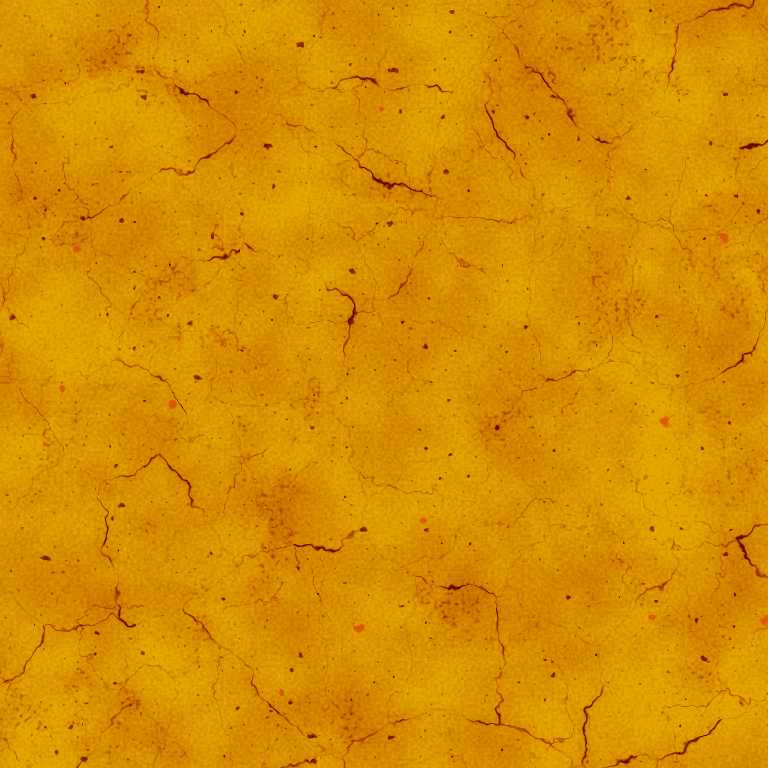
Write a three.js fragment shader that draws this texture.

```glsl
// Weathered ochre plaster: mottled golden ground with rust cracks, stains and specks.
varying vec2 vUv;

const vec3 GOLD  = vec3(0.89, 0.66, 0.0);
const vec3 OCHRE = vec3(0.77, 0.41, 0.0);
const vec3 RUST  = vec3(0.62, 0.22, 0.0);
const vec3 UMBER = vec3(0.36, 0.05, 0.0);
const vec3 RED   = vec3(0.85, 0.29, 0.04);

const float BASE_TONE     = 0.34;   // 0 gold, 1 ochre, 2 rust, 3 umber
const float MOTTLE_SCALE  = 6.5;
const float MOTTLE_AMOUNT = 0.50;
const float GRAIN_SCALE   = 230.0;
const float GRAIN_AMOUNT  = 0.42;
const float STAIN_SCALE   = 7.0;
const float STAIN_AMOUNT  = 0.85;
const float CRACK_CELLS   = 6.0;
const float HAIR_CELLS    = 10.0;
const float CRACK_WIDTH   = 0.0024;
const float HAIR_WIDTH    = 0.0017;
const float CRACK_WARP    = 0.025;
const float SPECK_CELLS   = 30.0;
const float FLECK_CELLS   = 8.0;

vec2 hash2(vec2 p) {
  vec3 q = fract(p.xyx * vec3(0.1031, 0.1030, 0.0973));
  q += dot(q, q.yzx + 33.33);
  return fract((q.xx + q.yz) * q.zy);
}

vec2 gradient(vec2 cell) {
  float angle = 6.2832 * hash2(cell).x;
  return vec2(cos(angle), sin(angle));
}

// Gradient noise, about -0.7 to 0.7
float noise(vec2 p) {
  vec2 i = floor(p), f = fract(p);
  vec2 u = f * f * f * (f * (f * 6.0 - 15.0) + 10.0);
  vec2 e = vec2(1.0, 0.0);
  float low  = mix(dot(gradient(i), f), dot(gradient(i + e), f - e), u.x);
  float high = mix(dot(gradient(i + e.yx), f - e.yx), dot(gradient(i + 1.0), f - 1.0), u.x);
  return mix(low, high, u.y);
}

float fbm(vec2 p) {
  float sum = 0.0, amp = 1.0;
  for (int i = 0; i < 5; i++) {
    sum += amp * noise(p);
    p = mat2(1.6, 1.2, -1.2, 1.6) * p + 17.3;
    amp *= 0.6;
  }
  return sum;
}

// Nearest Voronoi border: x = distance in canvas units, y = random value of that border
vec2 voronoiBorder(vec2 p, float cells) {
  p *= cells;
  vec2 home = floor(p), a = vec2(0.0), b = vec2(0.0), idA = home, idB = home;
  float nearA = 100.0, nearB = 100.0;
  for (int y = -2; y <= 2; y++)
  for (int x = -2; x <= 2; x++) {
    vec2 id = home + vec2(float(x), float(y));
    vec2 site = id + hash2(id + 71.0) - p;
    float d = dot(site, site);
    if (d < nearA) {
      nearB = nearA; b = a; idB = idA;
      nearA = d; a = site; idA = id;
    } else if (d < nearB) {
      nearB = d; b = site; idB = id;
    }
  }
  float border = (nearB - nearA) / (2.0 * max(length(b - a), 0.001));
  return vec2(border / cells, hash2(idA + idB + 133.0).y);
}

// Scattered irregular dots, at most one per cell
float dots(vec2 p, float cells, float chance, float smallest, float largest) {
  vec2 cell = floor(p * cells);
  vec2 place = hash2(cell + 211.0), kind = hash2(cell + 457.0);
  vec2 offset = (fract(p * cells) - mix(vec2(0.2), vec2(0.8), place)) / cells;
  offset.x *= mix(0.6, 1.5, place.y);
  float radius = mix(smallest, largest, kind.y * kind.y);
  float d = length(offset) + radius * 0.9 * noise(p * 0.7 / radius);
  return step(kind.x, chance) * (1.0 - smoothstep(radius * 0.5, radius + 0.0006, d));
}

void main() {
  vec2 p = vUv;

  // Cloudy ground with fine grain
  float tone = BASE_TONE + MOTTLE_AMOUNT * fbm(p * MOTTLE_SCALE + 5.0);
  tone += GRAIN_AMOUNT * noise(p * GRAIN_SCALE);

  // Stains broken up into gritty speckle
  float stain = noise(p * STAIN_SCALE + 31.0) + 0.6 * fbm(p * 21.0 + 9.0);
  stain = smoothstep(0.2, 0.75, stain);
  float grit = smoothstep(0.08, 0.45, noise(p * 165.0 + 3.0));
  tone += STAIN_AMOUNT * stain * (0.25 + 1.1 * grit);

  // Jagged cracks, fading in and out along their course
  vec2 warp = CRACK_WARP * vec2(fbm(p * 9.0 + 40.0), fbm(p * 9.0 + 80.0));
  vec2 crack = voronoiBorder(p + warp, CRACK_CELLS);
  vec2 hair = voronoiBorder(p + 1.3 * warp.yx + 3.7, HAIR_CELLS);
  float fade = smoothstep(-0.25, 0.35, noise(p * 9.0 + 60.0) + 0.5 * noise(p * 45.0));
  float strength = smoothstep(0.35, 0.8, crack.y) * fade;
  float width = CRACK_WIDTH * (0.65 + 0.6 * strength + 0.7 * noise(p * 60.0));
  tone += (0.4 + 2.2 * strength) * (1.0 - smoothstep(0.0, width, crack.x));
  tone += 0.35 * strength * exp(-crack.x * 110.0) * (0.5 + grit);
  float hairFade = smoothstep(0.3, 0.9, hair.y) * (0.3 + 0.7 * fade);
  tone += 1.1 * hairFade * (1.0 - smoothstep(0.0, HAIR_WIDTH, hair.x));

  // Dark specks and tiny pits
  tone += 2.1 * dots(p, SPECK_CELLS, 0.2, 0.0012, 0.0042);
  tone += 1.1 * dots(p + 5.3, SPECK_CELLS * 2.3, 0.25, 0.0008, 0.0019);

  vec3 colour = mix(GOLD, OCHRE, clamp(tone, 0.0, 1.0));
  colour = mix(colour, RUST, clamp(tone - 1.0, 0.0, 1.0));
  colour = mix(colour, UMBER, clamp(tone - 2.0, 0.0, 1.0));

  // Rare red flecks
  colour = mix(colour, RED, 0.8 * dots(p + 2.6, FLECK_CELLS, 0.2, 0.004, 0.009));
  gl_FragColor = vec4(colour, 1.0);
}
```
